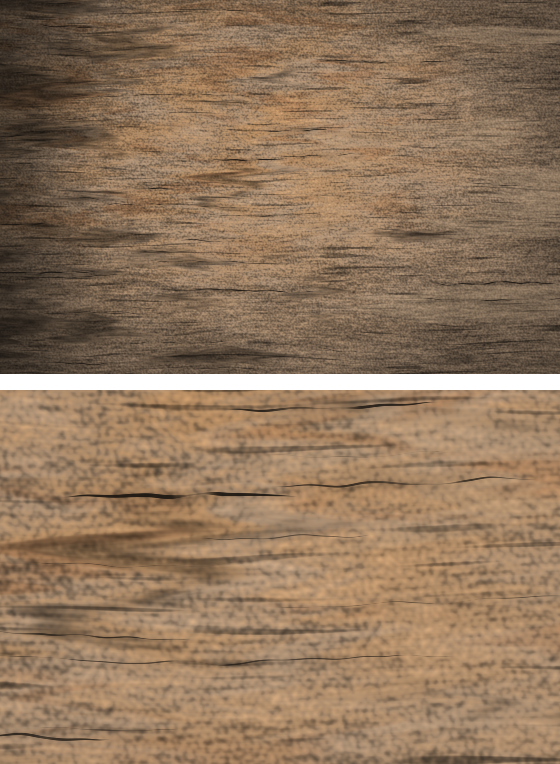
Top: the whole. Bottom: its middle third, enlarged.
Write a Shadertoy shader that draws this texture.

```glsl
// Weathered wooden board: horizontal fibres, rust-warm stains, pale ragged
// streaks and dark drying cracks under a soft vignette. Stretched gradient
// noise makes the grain; a loop of tapered lines makes the cracks.

vec2 hash2(vec2 p) {
    vec3 q = fract(p.xyx * vec3(0.1031, 0.1030, 0.0973));
    q += dot(q, q.yzx + 33.33);
    return fract((q.xx + q.yz) * q.zy);
}

float cornerSlope(vec2 cell, vec2 offset) {
    float angle = 6.2832 * hash2(cell).x;
    return dot(vec2(cos(angle), sin(angle)), offset);
}

// Gradient noise, roughly -1 to 1
float noise(vec2 p) {
    vec2 i = floor(p), f = p - i;
    vec2 u = f * f * f * (f * (f * 6.0 - 15.0) + 10.0);
    vec2 e = vec2(1.0, 0.0);
    float low = mix(cornerSlope(i, f), cornerSlope(i + e, f - e), u.x);
    float high = mix(cornerSlope(i + e.yx, f - e.yx), cornerSlope(i + 1.0, f - 1.0), u.x);
    return 1.5 * mix(low, high, u.y);
}

float fbm(vec2 p) {
    float sum = 0.0, gain = 0.6;
    for (int i = 0; i < 4; i++) {
        sum += gain * noise(p);
        p = p * 2.03 + 17.3;
        gain *= 0.55;
    }
    return sum;
}

// Bleached streaks: ellipses (centre, radii) torn along the fibres
float paleStreaks(vec2 p) {
    vec4 streaks[6] = vec4[6](
        vec4(1.31, 0.39, 0.24, 0.022), vec4(1.46, 0.48, 0.18, 0.075),
        vec4(1.27, 0.64, 0.16, 0.055), vec4(1.32, 0.185, 0.40, 0.050),
        vec4(0.86, 0.60, 0.13, 0.090), vec4(1.38, 0.91, 0.25, 0.020));
    vec2 torn = p + vec2(0.17 * noise(p * vec2(3.0, 60.0)) + 0.12 * noise(p * vec2(2.5, 24.0)),
                         0.018 * noise(p * vec2(5.0, 14.0)));
    float cover = 0.0;
    for (int i = 0; i < 6; i++) {
        float inside = 1.0 - length((torn - streaks[i].xy) / streaks[i].zw);
        cover = max(cover, smoothstep(0.0, 0.18, inside) * (i == 4 ? 0.45 : 1.0));
    }
    return cover;
}

// Hair-thin tapered cracks, broken along their run, denser toward the left
float cracks(vec2 p) {
    float cover = 0.0, pixel = 1.0 / iResolution.y;
    for (int i = 0; i < 64; i++) {
        float k = float(i);
        vec2 place = hash2(vec2(k, 3.7)), shape = hash2(vec2(k, 41.3));
        float halfLength = 0.05 + 0.25 * shape.x * shape.x;
        float along = (p.x - 1.5 * pow(place.x, 1.4)) / halfLength;
        float bend = 0.006 * noise(vec2(p.x * 4.0, k * 7.31))
                   + 0.0035 * noise(vec2(p.x * 24.0, k * 5.17));
        float away = abs(p.y - (k + place.y) / 64.0 - bend);
        float taper = max(1.0 - along * along, 0.0);
        float gap = smoothstep(-0.4, 0.1, noise(vec2(p.x * 17.0, k * 3.93)));
        float width = (0.0003 + 0.0016 * shape.y * shape.y) * taper * (0.4 + 0.6 * gap);
        float line = 1.0 - smoothstep(width - 0.6 * pixel, width + 0.6 * pixel, away);
        float strength = (0.35 + 0.65 * shape.y) * (0.35 + 0.65 * gap);
        float shade = 0.2 * shape.y * exp(-away * 170.0) * taper;
        cover = max(cover, max(line * smoothstep(0.0, 0.4, taper) * strength, shade));
    }
    return cover;
}

void mainImage(out vec4 fragColor, in vec2 fragCoord) {
    vec2 uv = fragCoord / iResolution.xy;
    vec2 p = uv * vec2(1.5, 1.0);
    vec2 g = p + vec2(0.0, 0.012 * noise(p * vec2(2.5, 5.0)));
    vec2 torn = g + vec2(0.09 * noise(g * vec2(4.0, 50.0)), 0.0);

    // Vignette, darkest along the left edge
    vec2 fromCentre = (uv - vec2(0.50, 0.55)) * vec2(1.9, 1.75);
    float light = 0.23 + 0.46 * exp(-dot(fromCentre, fromCentre));
    light *= 1.0 - 0.32 * smoothstep(0.22, 0.0, uv.x);

    // Grain from broad blotches down to gritty specks, turned off the axes
    mat2 turn = mat2(0.8, 0.6, -0.6, 0.8);
    float blotch = fbm(torn * vec2(3.0, 9.0));
    float fibre = fbm(g * vec2(7.0, 70.0) + 31.0);
    float thread = noise(g * vec2(30.0, 190.0) + 9.0);
    float speck = noise(turn * p * vec2(170.0, 190.0)) + 0.5 * noise(turn * p * 90.0 + 13.0);
    float value = light * (1.03 + 0.22 * blotch + 0.26 * fibre + 0.19 * thread + 0.25 * speck);

    // Short hairline splits and sooty stains
    float split = smoothstep(0.42, 0.7, noise(g * vec2(5.0, 100.0) + 53.0));
    value *= 1.0 - 0.34 * split;
    float soot = smoothstep(0.1, 0.6, fbm(torn * vec2(4.0, 12.0) + 71.0) + 0.22 - 0.75 * uv.x + 0.12 * speck);
    value *= 1.0 - 0.36 * soot;

    // Warm wood on the upper left, with redder rust patches
    vec2 fromWarm = (p - vec2(0.62, 0.66)) / vec2(0.60, 0.44);
    float warm = exp(-dot(fromWarm, fromWarm)) * smoothstep(-0.45, 0.4, fbm(torn * vec2(5.0, 12.0) + 5.0) + 0.15 * speck);
    float rust = smoothstep(0.08, 0.4, fbm(torn * vec2(4.0, 13.0) + 87.0))
               * smoothstep(1.4, 0.8, p.x) * smoothstep(0.2, 0.5, p.y);
    vec3 tint = mix(vec3(1.0, 0.84, 0.685), vec3(1.04, 0.80, 0.56), warm);
    tint = mix(tint, vec3(0.98, 0.71, 0.49), 0.65 * rust);
    value *= 1.0 - 0.1 * rust;

    // Bleached wood is lighter, smoother and less saturated
    float pale = paleStreaks(g) * (0.8 + 0.3 * fibre);
    value = mix(value, value * 0.65 + 0.25, clamp(pale, 0.0, 1.0));
    tint = mix(tint, vec3(1.0, 0.85, 0.69), 0.8 * pale);

    // Soft shoulder for the highlights, then the cracks on top
    vec3 color = tint * min(value, 0.34 + 0.48 * value);
    color = mix(color, vec3(0.09, 0.075, 0.06), 0.92 * cracks(g));
    fragColor = vec4(clamp(color, 0.0, 1.0), 1.0);
}
```
